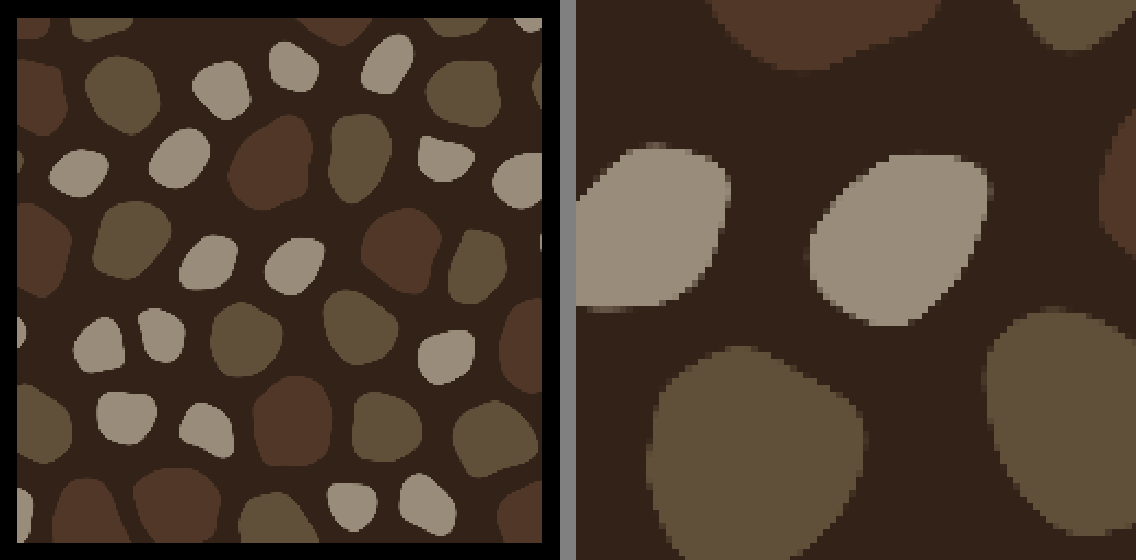
Left: the whole. Right: its middle third, enlarged.
A WebGL 2 fragment shader for this texture:

```glsl
#version 300 es
precision highp float;

uniform vec2 u_resolution;
out vec4 fragColor;

vec2 hash2(vec2 cell) {
    vec3 q = fract(vec3(cell.xyx) * vec3(0.1031, 0.103, 0.0973));
    q += dot(q, q.yzx + 33.33);
    return fract((q.xx + q.yz) * q.zy);
}

// Jittered centre on staggered rows
vec2 stoneCentre(vec2 cell) {
    vec2 jitter = (hash2(cell + 41.0) - 0.5) * 0.48;
    return cell + 0.5 + jitter + vec2(0.5 * mod(cell.y, 2.0), 0.0);
}

// 0 = small pale, 1 = olive, 2 = large rust, spread evenly
float stoneKind(vec2 cell) {
    float pick = fract(dot(cell, vec2(0.7549, 0.5698)) + 0.2 * hash2(cell + 7.0).x);
    return step(0.45, pick) + step(0.77, pick);
}

float stoneWeight(float kind) {
    return kind * (0.14 - 0.02 * kind);
}

// Signed distance inside the nearest stone, with its kind in y
vec2 stones(vec2 p) {
    vec2 home = floor(p), owner = home, centre = p;
    float best = 1e3;

    // Weighted cellular search for the owning stone
    for (int y = -2; y <= 2; y++)
    for (int x = -2; x <= 2; x++) {
        vec2 cell = home + vec2(x, y);
        vec2 c = stoneCentre(cell);
        float power = dot(p - c, p - c) - stoneWeight(stoneKind(cell));
        if (power < best) {
            best = power;
            owner = cell;
            centre = c;
        }
    }

    // Tilted oval limits the size of each stone
    float kind = stoneKind(owner);
    vec2 shape = hash2(owner + 19.0);
    float angle = shape.x * 3.1416;
    vec2 axis = vec2(cos(angle), sin(angle));
    vec2 d = p - centre;
    vec2 local = vec2(dot(d, axis), dot(d, vec2(-axis.y, axis.x)));
    float oval = length(local * vec2(0.86, 1.08 + 0.16 * shape.y));
    float sum = exp(-12.0 * (0.53 + 0.11 * kind - oval));

    // Soft minimum over the cell walls rounds the corners
    for (int y = -2; y <= 2; y++)
    for (int x = -2; x <= 2; x++) {
        vec2 cell = home + vec2(x, y);
        if (cell == owner) continue;
        vec2 c = stoneCentre(cell);
        float power = dot(p - c, p - c) - stoneWeight(stoneKind(cell));
        sum += exp(-12.0 * (power - best) / (2.0 * distance(c, centre)));
    }
    return vec2(-log(sum) / 12.0 - 0.105, kind);
}

void main() {
    // Coarse square grain gives the outlines their fine steps
    vec2 uv = (floor(gl_FragCoord.xy / u_resolution * 256.0) + 0.5) / 256.0;

    // Layered sines make the outlines uneven
    vec2 p = uv * 6.4 + 3.0;
    p += 0.035 * sin(p.yx * 5.3 + vec2(0.4, 2.1));
    p += 0.014 * sin(p.yx * 12.7 + vec2(1.7, 0.6));

    vec2 stone = stones(p);
    vec3 pale = vec3(0.60, 0.55, 0.48);
    vec3 olive = vec3(0.376, 0.314, 0.227);
    vec3 rust = vec3(0.314, 0.216, 0.157);
    vec3 stoneColour = stone.y < 0.5 ? pale : stone.y < 1.5 ? olive : rust;
    vec3 colour = mix(vec3(0.198, 0.133, 0.094), stoneColour,
                      smoothstep(-0.006, 0.006, stone.x));

    // Black frame
    vec2 inset = min(uv, 1.0 - uv) - 0.03125;
    colour *= smoothstep(-0.001, 0.001, min(inset.x, inset.y));
    fragColor = vec4(colour, 1.0);
}
```
